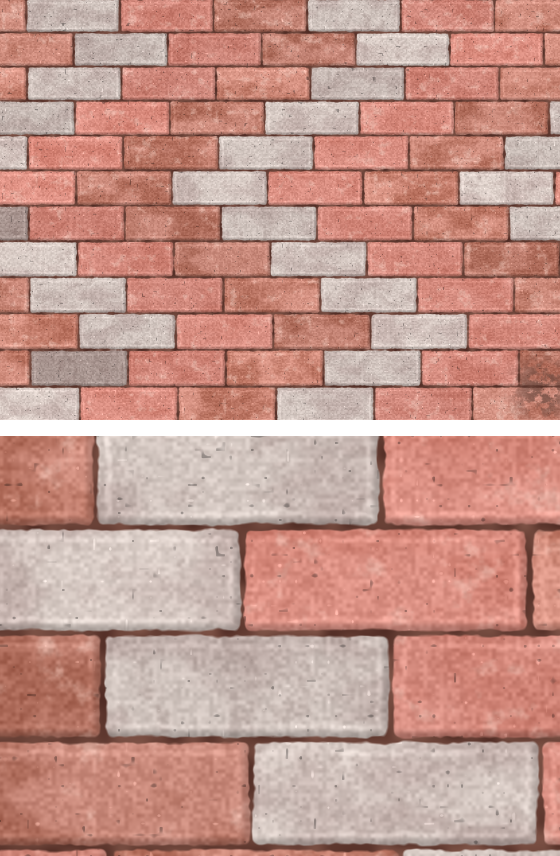
Top, the full canvas; bottom, a detail of the centre.
Reproduce this texture procedurally as a WebGL 1 fragment shader.

```glsl
precision highp float;
uniform vec2 u_resolution;

float hash(vec2 p) {
  return fract(sin(dot(p, vec2(127.1, 311.7))) * 43758.5453);
}

float noise(vec2 p) {
  vec2 i = floor(p), f = fract(p);
  f = f * f * (3.0 - 2.0 * f);
  return mix(mix(hash(i), hash(i + vec2(1.0, 0.0)), f.x),
             mix(hash(i + vec2(0.0, 1.0)), hash(i + vec2(1.0, 1.0)), f.x), f.y);
}

float fbm(vec2 p) {
  float sum = 0.0, amp = 0.5;
  for (int i = 0; i < 4; i++) {
    sum += amp * noise(p);
    p = p * 2.1 + 17.3;
    amp *= 0.5;
  }
  return sum / 0.9375;
}

float roundedBox(vec2 p, vec2 halfSize, float radius) {
  vec2 q = abs(p) - halfSize + radius;
  return length(max(q, 0.0)) + min(max(q.x, q.y), 0.0) - radius;
}

void main() {
  // Canvas is 12 units high, y runs downward
  vec2 pos = gl_FragCoord.xy / u_resolution.y * 12.0;
  pos.y = 12.0 - pos.y;
  float pixel = 12.0 / u_resolution.y;

  // Rows grow gently toward the bottom
  float course = (sqrt(0.918 + 0.018 * (pos.y + 0.02)) - 0.958) / 0.009;
  float row = floor(course);
  vec2 size = vec2(2.675 + 0.0117 * row, 0.9625 + 0.009 * row);

  // Running bond: odd rows move by half a brick
  float start = 6.1 + 0.0354 * row + 0.5 * size.x * mod(row, 2.0);
  float along = (pos.x - start) / size.x;
  float column = floor(along);
  vec2 id = vec2(column, row);
  vec2 local = (fract(vec2(along, course)) - 0.5) * size;

  // Grey, red, brown sequence bends back around the sixth row
  float shift = min(ceil(abs(row - 5.0) * 0.5) - 1.0, 1.0) - step(10.5, row);
  float kind = mod(column - shift + 0.5, 3.0);
  float tone = hash(id + 3.7);
  vec2 grainPos = pos + id * 5.3;
  float blotch = fbm(grainPos * vec2(1.3, 2.2));
  float mottle = fbm(grainPos * 4.5 + 31.0);

  vec3 color;
  if (kind < 1.0) {
    color = mix(vec3(0.77, 0.70, 0.68), vec3(0.85, 0.80, 0.775), smoothstep(0.25, 0.65, blotch));
    float weathered = step(0.8, tone) * 0.7 + 0.3 * smoothstep(0.5, 0.8, mottle);
    color = mix(color, vec3(0.57, 0.49, 0.47), weathered);
  } else if (kind < 2.0) {
    color = mix(vec3(0.80, 0.49, 0.435), vec3(0.86, 0.57, 0.52), smoothstep(0.2, 0.65, blotch));
  } else {
    color = mix(vec3(0.70, 0.43, 0.36), vec3(0.83, 0.57, 0.51), smoothstep(0.25, 0.7, blotch + 0.25 * (tone - 0.5)));
  }
  color *= 0.95 + 0.09 * hash(id + 9.1);

  // Pale bloom, sandy grain, pits and chips
  color = mix(color, vec3(0.89, 0.74, 0.69), 0.5 * smoothstep(0.55, 0.85, mottle) * step(1.0, kind));
  color += 0.13 * (noise(pos * 26.0) - 0.5) + 0.08 * (mottle - 0.5);
  color *= 1.0 - 0.3 * smoothstep(0.87, 0.98, noise(pos * 15.0 + 40.0));
  color += 0.13 * smoothstep(0.9, 0.99, noise(pos * 13.0 + 80.0));

  // Worn brick outline
  float wobble = 0.035 * (noise(pos * 5.0) - 0.5) + 0.02 * (noise(pos * 17.0) - 0.5);
  float dist = roundedBox(local, size * 0.5 - 0.027, 0.055) + wobble;

  // Chamfer: light rim, shaded lower and right sides
  float rim = smoothstep(-0.14, -0.10, dist) * (1.0 - smoothstep(-0.09, -0.05, dist));
  color += 0.055 * rim * (0.4 + noise(pos * 3.0));
  vec2 shade = smoothstep(size * 0.5 - 0.13, size * 0.5 - 0.03, local);
  color *= 1.0 - 0.2 * max(shade.x * 0.7, shade.y);

  // Sooty stain in the lower right
  float stain = 1.0 - smoothstep(0.2, 1.3, length(pos - vec2(15.5, 11.1)));
  color = mix(color, vec3(0.43, 0.29, 0.25), 0.75 * stain * smoothstep(0.35, 0.6, fbm(pos * 5.0)));

  // Sand-filled joints
  vec3 joint = mix(vec3(0.30, 0.16, 0.13), vec3(0.50, 0.33, 0.28), noise(pos * 6.0 + 12.0));
  float cover = smoothstep(-0.6 * pixel - 0.008, 0.6 * pixel + 0.008, dist);
  gl_FragColor = vec4(mix(color, joint, cover), 1.0);
}
```
